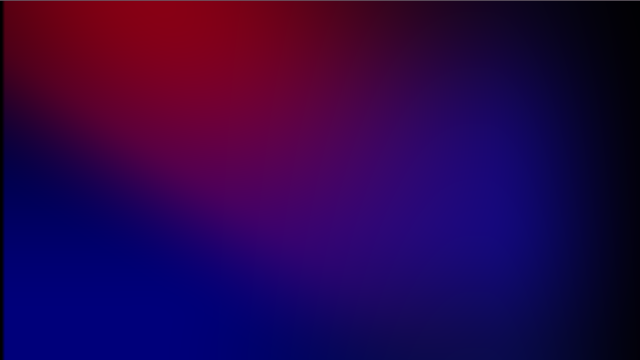
Write a Shadertoy shader that draws this background.

```glsl
// A dark, soft colour wash: a tilted red glow at the top left, deep blue
// rising from below, and a violet-blue haze fading to black at the right.
// Each layer is a Gaussian or smooth ramp, added together per light colour.

// Coordinates: x runs 0..ASPECT, y runs 0..1 from the lower left.
const float ASPECT = 16.0 / 9.0;

const vec3 RED_LIGHT  = vec3(0.53, 0.0, 0.015);
const vec3 BLUE_LIGHT = vec3(0.0, 0.0, 1.0);
const vec3 HAZE_TINT  = vec3(0.0, 0.042, 0.0);
const vec3 RIM_COLOR  = vec3(0.42, 0.38, 0.42);

const vec2 RED_CENTER = vec2(0.44, 1.0);
const vec2 RED_AXIS   = vec2(0.7071, -0.7071);
const vec2 RED_SIZE   = vec2(0.85, 0.55);    // along and across the axis

const vec2 HAZE_CENTER = vec2(1.35, 0.65);
const vec2 HAZE_SIZE   = vec2(0.50, 0.33);
const float HAZE_LEVEL = 0.20;

const float BLUE_TOP = 0.06;
const float BLUE_BOTTOM = 0.48;
const float FLOOR_SHADE = 0.18;
const float LEFT_EDGE = 0.016;
const float RIM_WIDTH = 0.0024;

float gaussian(vec2 q) {
    return exp(-dot(q, q));
}

// Elongated glow, dimmed along a slanted border at its lower left.
float redGlow(vec2 p) {
    vec2 d = p - RED_CENTER;
    vec2 across = vec2(-RED_AXIS.y, RED_AXIS.x);
    vec2 q = vec2(dot(d, RED_AXIS), dot(d, across)) / RED_SIZE;
    float border = smoothstep(0.0, 0.42, p.y - 0.468 + 0.65 * p.x);
    return gaussian(q) * border;
}

// Vertical ramp plus the right-hand haze, shaded near the lower right.
float blueLevel(vec2 p) {
    float ramp = mix(BLUE_BOTTOM, BLUE_TOP, smoothstep(0.1, 1.0, p.y));
    float haze = HAZE_LEVEL * gaussian((p - HAZE_CENTER) / HAZE_SIZE);
    float shade = smoothstep(0.4, 1.2, p.x) * (1.0 - smoothstep(0.0, 0.4, p.y));
    return ramp + haze - FLOOR_SHADE * shade;
}

void mainImage(out vec4 fragColor, in vec2 fragCoord) {
    vec2 p = fragCoord / iResolution.xy * vec2(ASPECT, 1.0);
    float pixel = 1.0 / iResolution.y;

    // Light layers, with darkness closing in from the right
    float rightFade = 1.0 - smoothstep(1.35, 1.9, p.x);
    float tint = smoothstep(0.5, 1.3, p.x) * (1.0 - 0.6 * p.y);
    vec3 color = RED_LIGHT * redGlow(p) * mix(0.5, 1.0, rightFade);
    color += (BLUE_LIGHT * blueLevel(p) + HAZE_TINT * tint) * rightFade;

    // Black left margin and thin pale top rim
    color *= smoothstep(0.003, LEFT_EDGE, p.x);
    float rim = clamp((p.y + 0.5 * pixel - 1.0 + RIM_WIDTH) / pixel, 0.0, 1.0);
    color = mix(color, RIM_COLOR, rim * min(RIM_WIDTH / pixel, 1.0));

    fragColor = vec4(clamp(color, 0.0, 1.0), 1.0);
}
```
